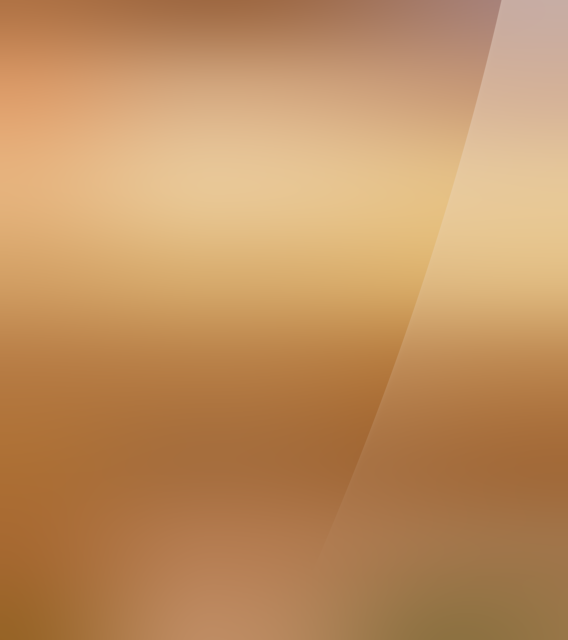
A Shadertoy shader for this background:

```glsl
const int STOPS = 8;

// Vertical colour ramps, listed from bottom to top
const vec3 LEFT_RAMP[STOPS] = vec3[STOPS](
    vec3(0.59, 0.39, 0.15), vec3(0.65, 0.41, 0.19),
    vec3(0.68, 0.44, 0.21), vec3(0.72, 0.49, 0.27),
    vec3(0.83, 0.63, 0.40), vec3(0.90, 0.70, 0.49),
    vec3(0.86, 0.61, 0.41), vec3(0.69, 0.45, 0.27));
const vec3 MIDDLE_RAMP[STOPS] = vec3[STOPS](
    vec3(0.75, 0.55, 0.39), vec3(0.71, 0.49, 0.32),
    vec3(0.65, 0.43, 0.24), vec3(0.72, 0.50, 0.28),
    vec3(0.85, 0.68, 0.44), vec3(0.91, 0.78, 0.59),
    vec3(0.83, 0.66, 0.50), vec3(0.62, 0.41, 0.26));
const vec3 RIGHT_RAMP[STOPS] = vec3[STOPS](
    vec3(0.63, 0.48, 0.30), vec3(0.63, 0.45, 0.28),
    vec3(0.61, 0.37, 0.16), vec3(0.70, 0.46, 0.21),
    vec3(0.87, 0.70, 0.42), vec3(0.89, 0.74, 0.50),
    vec3(0.77, 0.59, 0.46), vec3(0.66, 0.52, 0.50));
const float MIDDLE_X = 0.38;

// Olive shade along the lower right
const vec3 OLIVE = vec3(0.53, 0.43, 0.24);
const vec2 OLIVE_CENTER = vec2(0.80, -0.02);
const vec2 OLIVE_RADIUS = vec2(0.21, 0.13);
const float OLIVE_STRENGTH = 0.85;

// Translucent pane: its edge is x = a + b*y + c*y*y
const vec3 PANE_TINT = vec3(0.93, 0.87, 0.82);
const vec3 PANE_EDGE = vec3(0.4965, 0.516, -0.1295);
const float PANE_STRENGTH = 0.45;
const float PANE_FADE_Y = 0.10;
const float RIM_WIDTH = 0.004;
const float RIM_STRENGTH = 0.05;

// Catmull-Rom interpolation through the stops of a ramp
vec3 sampleRamp(vec3 ramp[STOPS], float y) {
    float position = clamp(y, 0.0, 1.0) * float(STOPS - 1);
    int i = min(int(position), STOPS - 2);
    float t = position - float(i);
    vec3 before = ramp[max(i - 1, 0)];
    vec3 start = ramp[i];
    vec3 end = ramp[i + 1];
    vec3 after = ramp[min(i + 2, STOPS - 1)];
    vec3 startSlope = 0.5 * (end - before);
    vec3 endSlope = 0.5 * (after - start);
    vec3 delta = end - start;
    return start + t * (startSlope + t * (3.0 * delta - 2.0 * startSlope - endSlope
        + t * (startSlope + endSlope - 2.0 * delta)));
}

vec3 blendedBackground(vec2 uv) {
    vec3 color = mix(sampleRamp(LEFT_RAMP, uv.y), sampleRamp(MIDDLE_RAMP, uv.y),
        smoothstep(0.0, MIDDLE_X, uv.x));
    color = mix(color, sampleRamp(RIGHT_RAMP, uv.y), smoothstep(MIDDLE_X, 1.0, uv.x));
    vec2 offset = (uv - OLIVE_CENTER) / OLIVE_RADIUS;
    return mix(color, OLIVE, OLIVE_STRENGTH * exp(-dot(offset, offset)));
}

vec3 addPane(vec3 color, vec2 uv) {
    float edgeX = PANE_EDGE.x + uv.y * (PANE_EDGE.y + uv.y * PANE_EDGE.z);
    float fromEdge = uv.x - edgeX;
    float softness = max(0.0015, 0.8 / iResolution.x);
    float inside = smoothstep(-softness, softness, fromEdge);
    float fade = clamp((uv.y - PANE_FADE_Y) / (1.0 - PANE_FADE_Y), 0.0, 1.0);
    float rim = RIM_STRENGTH * exp(-abs(fromEdge) / RIM_WIDTH) * smoothstep(0.0, 0.3, fade);
    return mix(color, PANE_TINT, inside * (PANE_STRENGTH * fade + rim));
}

void mainImage(out vec4 fragColor, in vec2 fragCoord) {
    vec2 uv = fragCoord / iResolution.xy;
    vec3 color = addPane(blendedBackground(uv), uv);
    fragColor = vec4(clamp(color, 0.0, 1.0), 1.0);
}
```
